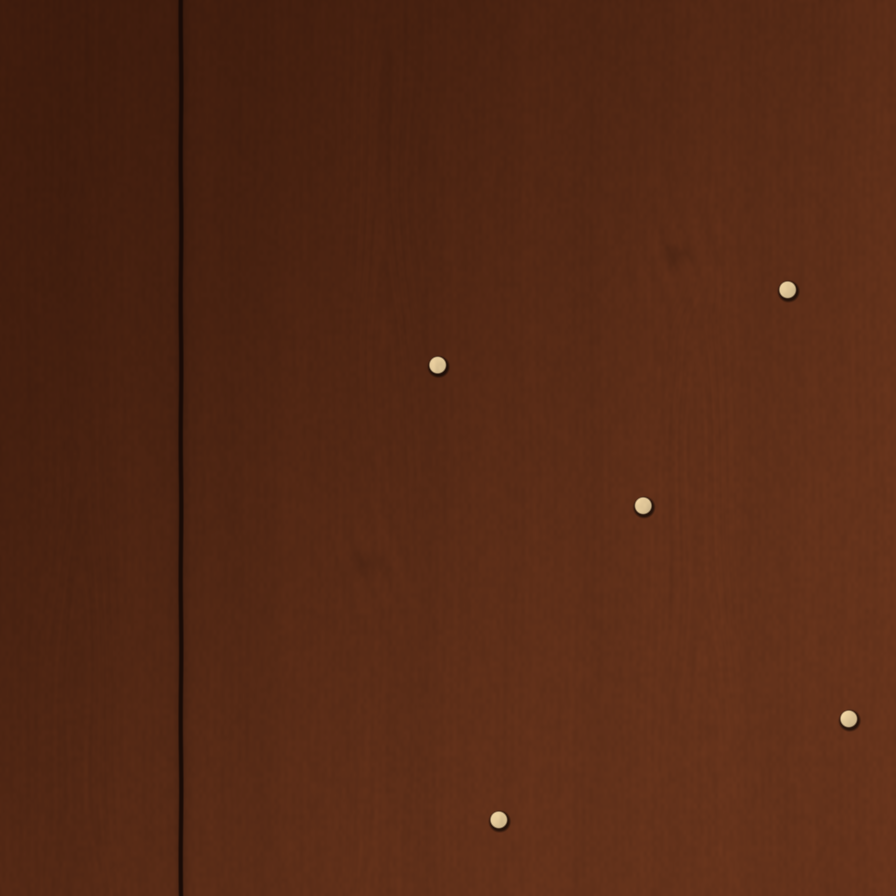
Give the GLSL for this texture, as a three.js fragment shader.

```glsl
// Dark stained wooden boards with a vertical groove and a few pale round pegs.
// Layered sines draw the long grain and arched figure around each heart line,
// knots bend it, a fine cell noise adds tooth, and a diagonal light shades it.

#define SHADE_COLOR vec3(0.245, 0.108, 0.050)
#define LIGHT_COLOR vec3(0.395, 0.198, 0.106)
#define GROOVE_COLOR vec3(0.085, 0.035, 0.020)
#define PEG_COLOR vec3(0.87, 0.77, 0.59)
#define GROOVE_X 0.202
#define GROOVE_HALF_WIDTH 0.0022
#define PEG_RADIUS 0.0096
#define PEG_COUNT 5
#define HEART_COUNT 3
#define FIGURE_CONTRAST 0.040
#define STREAK_CONTRAST 0.022
#define TOOTH_CONTRAST 0.055

varying vec2 vUv;

float hash(vec2 cell) {
  vec2 p = fract(cell * vec2(0.1031, 0.1137));
  p += dot(p, p.yx + 33.33);
  return fract((p.x + p.y) * p.x * 7.31);
}

float cellNoise(vec2 p) {
  vec2 cell = floor(p);
  vec2 f = fract(p);
  f = f * f * (3.0 - 2.0 * f);
  float low = mix(hash(cell), hash(cell + vec2(1.0, 0.0)), f.x);
  float high = mix(hash(cell + vec2(0.0, 1.0)), hash(cell + vec2(1.0, 1.0)), f.x);
  return mix(low, high, f.y);
}

// Long, slowly wandering vertical streaks, about -1 to 1
float streaks(vec2 p) {
  float sum = 0.0;
  float amplitude = 0.5;
  float frequency = 31.0;
  for (int i = 0; i < 5; i++) {
    float drift = sin(p.y * 4.3 + frequency) + 0.5 * sin(p.y * 9.1 + p.x * 13.0);
    sum += amplitude * sin(p.x * frequency + 0.7 * drift + frequency * 1.7);
    frequency *= 2.13;
    amplitude *= 0.72;
  }
  return sum;
}

// Arched growth rings, pale flecks and a dark knot around one heart line
float heartFigure(vec2 p, float index) {
  vec2 knot = vec2(0.09 + 0.345 * index, 0.025 + 0.345 * index);
  float knotStrength = step(0.5, index);
  vec2 fromKnot = p - knot + vec2(0.025, 0.0);
  float bend = knotStrength * exp(-dot(fromKnot * vec2(18.0, 14.0), fromKnot * vec2(18.0, 14.0)));
  float across = p.x - knot.x + 0.006 * sin(p.y * 8.0 + index * 2.0);
  across += bend * 0.018 * sin(fromKnot.y * 45.0);

  float rings = sqrt(across * across + 0.00012) * 95.0 + p.y * 4.2;
  rings += 0.35 * sin(p.y * 17.0 + index) + 0.25 * sin(p.x * 90.0 + p.y * 6.0);
  float band = exp(-across * across * 520.0);
  float fade = 0.6 + 0.4 * sin(p.y * 7.0 + index * 2.4);
  float arches = sin(rings * 6.283) * 0.55 + sin(rings * 14.1) * 0.3;

  float fleck = bend * sin(fromKnot.x * 240.0 + fromKnot.y * 85.0);
  vec2 core = fromKnot * vec2(65.0, 85.0);
  float dark = knotStrength * exp(-dot(core, core));
  return band * fade * arches + 0.5 * bend + 0.7 * fleck - 2.6 * dark;
}

// Loosely scattered peg centres, climbing the wide board
vec2 pegCentre(float index) {
  float x = 0.38 + 0.62 * fract(0.285 + 0.63 * index);
  float y = 0.085 + 0.16 * index - 0.05 * sin(index * 1.9);
  return vec2(x, y);
}

void main() {
  // Diagonal light, dim at the upper left
  float lit = smoothstep(-0.05, 1.75, 1.1 * vUv.x + 0.9 * (1.0 - vUv.y));
  vec3 color = mix(SHADE_COLOR, LIGHT_COLOR, lit);

  // Grain, figure and fine tooth
  float figure = 0.0;
  for (int i = 0; i < HEART_COUNT; i++) {
    figure += heartFigure(vUv, float(i));
  }
  float tooth = cellNoise(vUv * vec2(250.0, 170.0)) - 0.5;
  tooth += 0.5 * (cellNoise(vUv * vec2(120.0, 60.0) + 7.0) - 0.5);
  float ribs = sin(vUv.x * 720.0 + 1.5 * sin(vUv.y * 11.0)) * 0.008;
  float grain = FIGURE_CONTRAST * figure + STREAK_CONTRAST * streaks(vUv);
  color *= 1.0 + grain + TOOTH_CONTRAST * tooth + ribs;

  // Groove between boards with a soft shadow
  float grooveDistance = abs(vUv.x - GROOVE_X + 0.0003 * sin(vUv.y * 40.0));
  color *= 1.0 - 0.22 * exp(-grooveDistance * 190.0);
  float groove = 1.0 - smoothstep(GROOVE_HALF_WIDTH - 0.0012, GROOVE_HALF_WIDTH + 0.0016, grooveDistance);
  color = mix(color, GROOVE_COLOR, groove * 0.92);

  // Pegs with a dark rim falling to the lower right
  for (int i = 0; i < PEG_COUNT; i++) {
    vec2 offset = vUv - pegCentre(float(i));
    float rim = length(offset - vec2(0.0010, -0.0018));
    color *= 1.0 - 0.62 * (1.0 - smoothstep(PEG_RADIUS, PEG_RADIUS + 0.0040, rim));
    float peg = 1.0 - smoothstep(PEG_RADIUS - 0.0016, PEG_RADIUS + 0.0010, length(offset));
    float shine = 1.0 + 6.0 * (offset.y - offset.x) + 0.05 * tooth;
    color = mix(color, PEG_COLOR * shine, peg);
  }

  gl_FragColor = vec4(color, 1.0);
}
```
